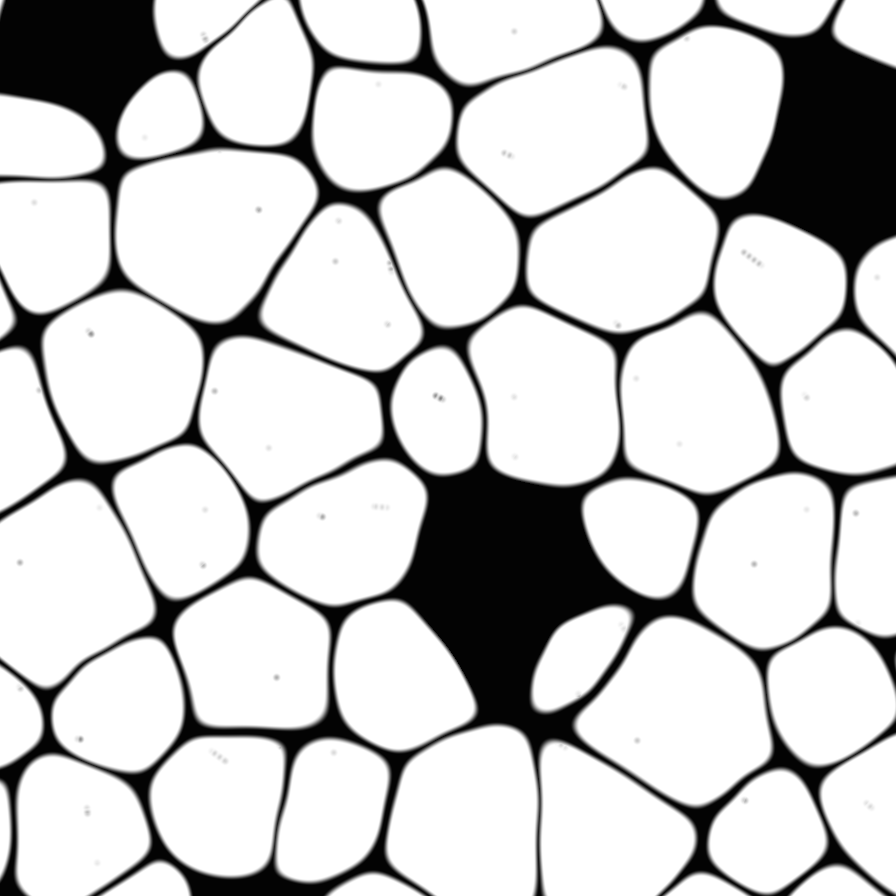
Write a WebGL 2 fragment shader that draws this pattern.

```glsl
#version 300 es
precision highp float;
// Packed white rounded grains with thin dark seams, black pores and faint specks.

#define GRAINS 6.4        // grain rows across the canvas
#define JITTER 0.62       // scatter of grain centres
#define SIZE_SPREAD 0.36  // variation of grain size
#define PORE_SIZE 0.39    // weight of an empty cell
#define PORE_PERIOD 17.0  // one cell in this many is a pore
#define ROUNDING 15.0     // lower gives rounder corners
#define WOBBLE 0.022      // waviness of the seams
#define SEAM 0.0029       // half width of a seam
#define SOFTNESS 0.0035   // half width of the seam blur
#define SPECK_GRID 15.0   // speck cells across the canvas
#define SPECK_SHARE 0.24  // share of cells holding a speck

uniform vec2 u_resolution;
out vec4 fragColor;

const vec3 WHITE = vec3(1.0);
const vec3 INK = vec3(0.01);

vec3 hash3(vec2 p) {
  vec3 q = fract(p.xyx * vec3(0.1031, 0.1030, 0.0973) + 0.137);
  q += dot(q, q.yxz + 33.33);
  return fract((q.xxy + q.yzz) * q.zyx);
}

// Layered sines, roughly -1 to 1
float waves(vec2 p) {
  return 0.5 * sin(p.x * 2.3 + 1.7 * sin(p.y * 1.9))
       + 0.3 * sin(p.y * 4.1 - p.x * 2.7 + 1.3)
       + 0.2 * sin(p.x * 7.3 + p.y * 5.9);
}

// Centre (xy), weight (z) and pore flag (w) of a cell near p; rows are staggered
vec4 grainSite(vec2 p, vec2 offset) {
  float row = floor(p.y) + offset.y;
  float shift = 0.5 * mod(row, 2.0);
  vec2 id = vec2(floor(p.x - shift) + offset.x, row);
  vec3 h = hash3(id + 41.0);
  float pore = step(abs(mod(id.x + 5.0 * id.y, PORE_PERIOD) - 13.0), 0.5);
  vec2 centre = id + vec2(shift, 0.0) + 0.5 + JITTER * (h.xy - 0.5);
  return vec4(centre, mix(SIZE_SPREAD * h.z, PORE_SIZE, pore), pore);
}

// Rounded distance from p to the border of its grain; zero inside a pore
float grainBorder(vec2 p) {
  vec4 own = vec4(0.0);
  float nearest = 1e5;
  for (int j = -2; j <= 2; j++)
  for (int i = -2; i <= 2; i++) {
    vec4 site = grainSite(p, vec2(i, j));
    float reach = distance(p, site.xy) - site.z;
    if (reach < nearest) { nearest = reach; own = site; }
  }
  if (own.w > 0.5) return -1.0;

  // Smooth minimum over the curved borders with all neighbours
  vec2 ownDir = (p - own.xy) / max(distance(p, own.xy), 1e-4);
  float sum = 1e-9;
  for (int j = -2; j <= 2; j++)
  for (int i = -2; i <= 2; i++) {
    vec4 site = grainSite(p, vec2(i, j));
    if (distance(site.xy, own.xy) < 1e-3) continue;
    vec2 away = p - site.xy;
    float d = max(length(away), 1e-4);
    float slope = max(length(away / d - ownDir), 0.4);
    sum += exp(-ROUNDING * (d - site.z - nearest) / slope);
  }
  return -log(sum) / ROUNDING;
}

// Sparse faint dots and short slanted dashes
float specks(vec2 uv, float blur) {
  vec2 p = uv * SPECK_GRID;
  vec2 id = floor(p);
  vec3 h = hash3(id + 113.0);
  vec3 k = hash3(id + 271.0);
  vec2 q = fract(p) - 0.5 - 0.4 * (h.xy - 0.5);
  float angle = -0.7 + 1.6 * (k.x - 0.5);
  vec2 dir = vec2(cos(angle), sin(angle));
  float halfLength = 0.22 * pow(k.y, 5.0);
  float along = clamp(dot(q, dir), -halfLength, halfLength);
  float d = length(q - dir * along) / SPECK_GRID;
  float broken = 0.65 + 0.35 * sin(along * 60.0);
  float strength = mix(0.12, 0.5, k.z * k.z) * broken;
  return step(h.z, SPECK_SHARE) * strength * (1.0 - smoothstep(0.0, 0.002 + blur, d));
}

void main() {
  float side = min(u_resolution.x, u_resolution.y);
  vec2 uv = gl_FragCoord.xy / side;
  float blur = max(SOFTNESS, 0.75 / side);

  // Grains with slightly wavy seams
  vec2 p = uv * GRAINS;
  p += WOBBLE * vec2(waves(p * 1.9), waves(p.yx * 1.7 + 5.0));
  float border = grainBorder(p) / GRAINS;

  // Seams of uneven thickness
  float seam = SEAM * (1.0 + 0.65 * waves(p * 1.1 + 9.0));
  float ink = 1.0 - smoothstep(seam - blur, seam + blur, border);

  ink = max(ink, specks(uv, blur));
  fragColor = vec4(mix(WHITE, INK, ink), 1.0);
}
```
